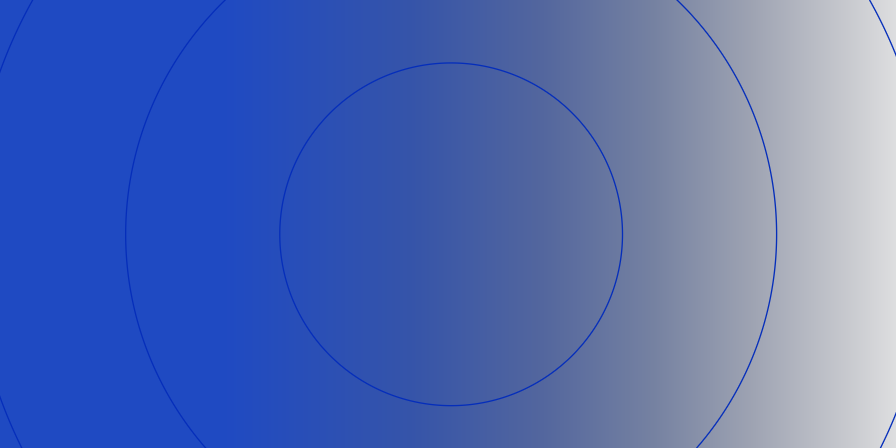
This background is drawn by a Shadertoy shader. Its source:

```glsl
// Three thin concentric rings over a horizontal fade from royal blue
// through slate to pale grey. The fade is a chain of linear colour ramps;
// each ring is the distance to a circle, in units of the canvas height.

const int STOPS = 7;
const float stopAt[STOPS] = float[](0.25, 0.46, 0.605, 0.73, 0.84, 0.945, 1.0);
const vec3 stopColor[STOPS] = vec3[](
    vec3(0.122, 0.290, 0.762),
    vec3(0.210, 0.330, 0.662),
    vec3(0.325, 0.400, 0.618),
    vec3(0.460, 0.508, 0.632),
    vec3(0.620, 0.640, 0.700),
    vec3(0.780, 0.787, 0.808),
    vec3(0.868, 0.870, 0.876));

const vec3 RING_COLOR = vec3(0.02, 0.18, 0.73);
const float RING_WIDTH = 0.003;
const vec2 RING_CENTER = vec2(0.5035, 0.477);   // fraction of the canvas
const float INNER_RADIUS = 0.3825;
const float RADIUS_STEP = 0.344;

// Colour of the fade at x in 0..1
vec3 fade(float x) {
    vec3 color = stopColor[0];
    for (int i = 1; i < STOPS; i++) {
        float t = clamp((x - stopAt[i - 1]) / (stopAt[i] - stopAt[i - 1]), 0.0, 1.0);
        color = mix(color, stopColor[i], t);
    }
    return color;
}

// Antialiased coverage of a circle outline
float ring(vec2 p, float radius, float width, float pixel) {
    float d = abs(length(p) - radius);
    return clamp((0.5 * width - d) / pixel + 0.5, 0.0, 1.0);
}

void mainImage(out vec4 fragColor, in vec2 fragCoord) {
    vec2 uv = fragCoord / iResolution.xy;
    float pixel = 1.0 / iResolution.y;
    vec2 p = (uv - RING_CENTER) * vec2(iResolution.x / iResolution.y, 1.0);

    // Background fade
    vec3 color = fade(uv.x);

    // Evenly spaced rings
    for (int i = 0; i < 3; i++) {
        float radius = INNER_RADIUS + RADIUS_STEP * float(i);
        color = mix(color, RING_COLOR, ring(p, radius, RING_WIDTH, pixel));
    }

    fragColor = vec4(color, 1.0);
}
```
